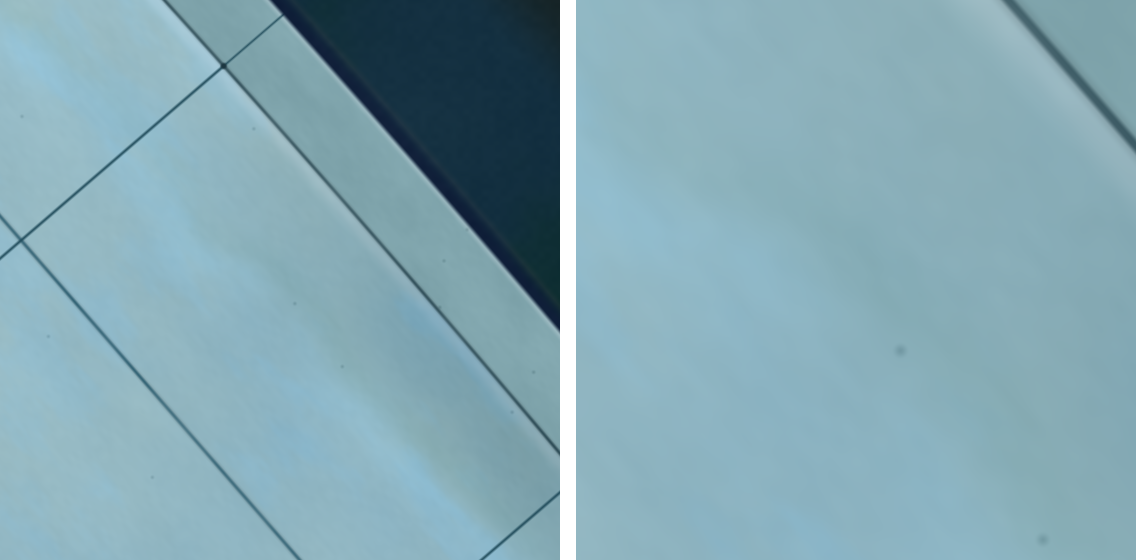
Left, the full canvas; right, a detail of the centre.
Give the GLSL for this texture, as a Shadertoy shader.

```glsl
// Pale blue-grey stone slabs laid diagonally, with a narrow border strip beside a dark recess.

float hash(vec2 p) {
    return fract(sin(dot(p, vec2(127.1, 311.7))) * 43758.5453);
}

float noise(vec2 p) {
    vec2 i = floor(p), f = fract(p);
    f = f * f * (3.0 - 2.0 * f);
    return mix(mix(hash(i), hash(i + vec2(1, 0)), f.x),
               mix(hash(i + vec2(0, 1)), hash(i + vec2(1, 1)), f.x), f.y);
}

// Layered noise, centred on zero
float fbm(vec2 p) {
    float sum = 0.0, amp = 0.5;
    for (int i = 0; i < 5; i++) {
        sum += amp * (noise(p) - 0.5);
        p = mat2(1.6, 1.2, -1.2, 1.6) * p + 7.3;
        amp *= 0.5;
    }
    return sum;
}

// Soft-edged line of the given half width
float line(float dist, float halfWidth, float soft) {
    return 1.0 - smoothstep(halfWidth - soft, halfWidth + soft, abs(dist));
}

void mainImage(out vec4 fragColor, in vec2 fragCoord) {
    vec2 p = fragCoord / iResolution.xy;
    float soft = 0.0014 + 0.7 / iResolution.y;

    // Slab axes: u runs across the slabs, v along them; the border bows slightly
    float u = dot(p, vec2(0.754, 0.657));
    float v = dot(p, vec2(0.657, -0.754));
    u -= 0.005 * (1.0 - 3.4 * v * v) * smoothstep(0.4, 0.9, u);
    vec2 slab = vec2(0.475, 0.969);
    vec2 q = (vec2(u, v) - vec2(0.4035, -0.408 + 0.006 * u)) / slab;
    vec2 id = floor(q), nearest = round(q);
    vec2 d = (q - nearest) * slab;
    float border = smoothstep(-soft, soft, u - 0.8785);

    // Stone: slab tone, cloudy mottling and shading towards the border
    vec3 stone = vec3(0.57, 0.715, 0.76) + 0.012 * (hash(id) - 0.5);
    float shade = smoothstep(0.62, 0.84, u) * smoothstep(-0.45, 0.4, v);
    stone -= vec3(0.085, 0.08, 0.08) * shade;
    stone += vec3(0.025, 0.02, 0.012) * smoothstep(0.1, -0.6, v);
    stone += 0.055 * fbm(vec2(u * 9.0, v * 4.0) + id * 5.0);
    stone += vec3(0.05, 0.02, -0.02) * fbm(vec2(u * 7.0, v * 5.0) + 31.0);

    // Long blue veins beside warmer, duller patches
    float wander = u - 0.645 - 0.06 * v + 0.08 * fbm(vec2(v * 5.0, 3.0));
    float vein = exp(-pow(wander / 0.035, 2.0)) * smoothstep(-0.3, 0.4, fbm(vec2(u * 14.0, v * 6.0)) + 0.15);
    stone += vec3(-0.005, 0.025, 0.055) * vein;
    float dull = exp(-pow((wander - 0.055) / 0.03, 2.0));
    stone -= vec3(0.025, 0.018, 0.03) * dull * (0.6 + fbm(vec2(u * 25.0, v * 9.0)));
    float sideVein = smoothstep(0.02, 0.22, fbm(vec2(u * 14.0, v * 5.0) + 17.0));
    stone += vec3(-0.012, 0.008, 0.03) * sideVein * (1.0 - border);

    // Border strip with a worn pale lip
    vec3 strip = vec3(0.50, 0.645, 0.675) + 0.06 * fbm(vec2(u * 18.0, v * 8.0));
    strip += vec3(0.10, 0.07, 0.07) * smoothstep(1.006, 1.016, u);
    vec3 col = mix(stone, strip, border);
    col += vec3(0.06, 0.04, 0.04) * smoothstep(0.845, 0.87, u) * (1.0 - border);

    // Small specks and surface grain
    vec2 cell = floor(p * 16.0);
    vec2 offset = vec2(hash(cell + 3.0), hash(cell + 8.0)) * 0.6 + 0.2;
    float speck = step(0.94, hash(cell)) * line(length(fract(p * 16.0) - offset), 0.04, 0.05);
    col -= 0.09 * speck;
    col += 0.012 * (noise(vec2(u * 120.0, v * 60.0)) - 0.5);

    // Seams along the slabs: a deep one at the border, blue ones elsewhere
    float deep = step(0.5, nearest.x);
    vec3 seamColor = mix(vec3(0.20, 0.39, 0.46), vec3(0.19, 0.31, 0.35), deep);
    float seamWear = 0.86 + 0.5 * fbm(vec2(v * 12.0, nearest.x));
    col = mix(col, col * 0.88, line(d.x, 0.005, 0.004));
    col = mix(col, seamColor, seamWear * line(d.x, 0.0026, soft));

    // Cross joints, finer over the border, with a dark nick where they meet it
    float jointWidth = mix(0.0023, 0.0016, border);
    col = mix(col, vec3(0.12, 0.29, 0.35), 0.92 * line(d.y, jointWidth, soft));
    col = mix(col, vec3(0.11, 0.21, 0.25), deep * line(length(d), 0.005, 0.003));

    // Dark recess: navy rim, then blue-green depths browning in the corner
    float depth = u - 1.0185;
    float cloud = fbm(p * 5.0 + 12.0);
    vec3 recess = mix(vec3(0.075, 0.185, 0.25), vec3(0.055, 0.18, 0.19),
                      smoothstep(0.15, 0.4, abs(v + 0.12) + 0.5 * cloud));
    recess = mix(recess, vec3(0.085, 0.14, 0.15), smoothstep(0.25, 0.39, depth));
    recess = mix(vec3(0.06, 0.12, 0.22), recess, smoothstep(0.008, 0.04, depth));
    recess += vec3(0.045, 0.03, 0.015) * line(depth - 0.03, 0.004, 0.008);
    recess += 0.03 * cloud + 0.012 * (noise(p * 90.0) - 0.5);
    col = mix(col, recess, smoothstep(-0.002 - soft, 0.002 + soft, depth));

    fragColor = vec4(clamp(col, 0.0, 1.0), 1.0);
}
```
